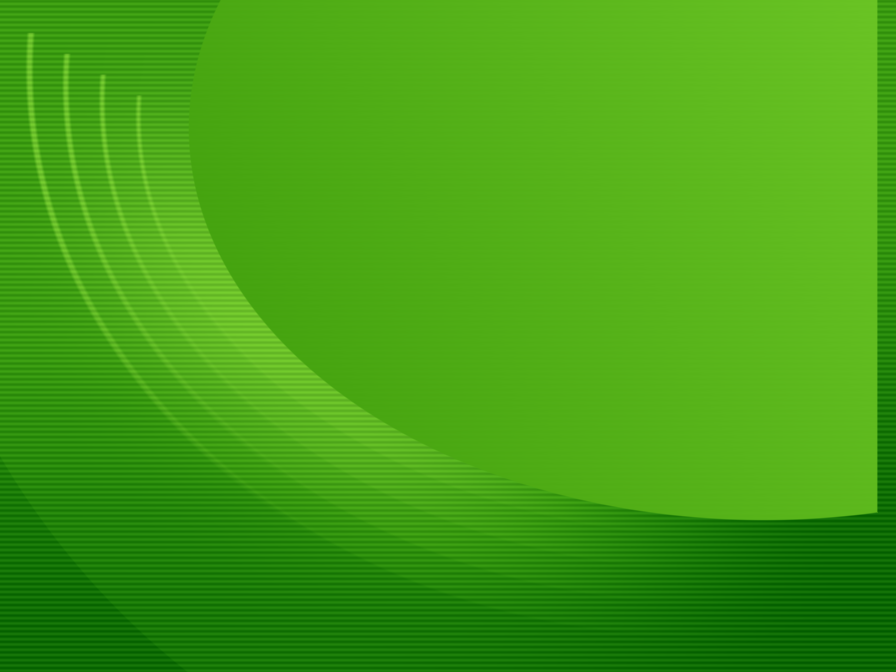
Give the GLSL for this background, as a Shadertoy shader.

```glsl
// Green backdrop: a glossy curved panel over a striped field with nested glowing arcs.

// Palette
const vec3 DEEP_GREEN   = vec3(0.02, 0.36, 0.005);
const vec3 MID_GREEN    = vec3(0.22, 0.60, 0.06);
const vec3 BRIGHT_GREEN = vec3(0.44, 0.77, 0.17);
const vec3 PANEL_SHADE  = vec3(0.27, 0.64, 0.06);
const vec3 PANEL_LIGHT  = vec3(0.43, 0.78, 0.15);
const vec3 LINE_GREEN   = vec3(0.46, 0.79, 0.19);
const vec3 RAMP_CURVE   = vec3(1.20, 0.92, 1.20);

// Layout on a canvas 4/3 wide and 1 high; ellipses are (centre, radii)
const float CANVAS_WIDTH = 4.0 / 3.0;
const vec4 PANEL       = vec4(1.137, 0.809, 0.856, 0.583);
const vec4 OUTER_ARC   = vec4(1.042, 0.896, 0.998, 0.842);
const vec4 INNER_ARC   = vec4(1.111, 0.826, 0.905, 0.628);
const vec4 CORNER_ARC  = vec4(1.007, 0.896, 1.163, 1.149);
const float PANEL_RIGHT = 1.3056;

// Details
const int   ARC_COUNT    = 4;
const float ARC_TOP      = 0.951;
const float ARC_TOP_STEP = 0.031;
const float LINE_RADIUS  = 0.0042;
const float LINE_SOFT    = 0.003;
const float BAND_STEP    = 0.065;
const float GLOW_AMOUNT  = 0.22;
const float GLOW_WIDTH   = 0.18;
const float STRIPE_COUNT = 128.0;
const float STRIPE_DEPTH = 0.047;

// Approximate signed distance to an ellipse, negative inside
float ellipseDistance(vec2 p, vec4 e) {
    vec2 q = (p - e.xy) / e.zw;
    float k = length(q);
    return k * (k - 1.0) / max(length(q / e.zw), 1e-4);
}

// Smooth coverage of the negative side of a distance
float coverage(float d, float softness) {
    return 1.0 - smoothstep(-softness, softness, d);
}

vec3 greenRamp(float level) {
    vec3 rise = pow(vec3(clamp(level * 2.0, 0.0, 1.0)), RAMP_CURVE);
    vec3 lower = mix(DEEP_GREEN, MID_GREEN, rise);
    return mix(lower, BRIGHT_GREEN, clamp(level * 2.0 - 1.0, 0.0, 1.0));
}

// Field brightness before the arcs: dim towards the bottom and lower right
float fieldLevel(vec2 p, float pixel) {
    float level = mix(0.20, 0.51, smoothstep(0.0, 0.60, p.y));
    float lowerRight = smoothstep(0.4, 1.3, p.x) * (1.0 - smoothstep(0.2, 0.8, p.y));
    level *= 1.0 - 0.62 * lowerRight;
    float outsideCorner = 1.0 - coverage(ellipseDistance(p, CORNER_ARC), pixel);
    return level - 0.09 * outsideCorner * (1.0 - smoothstep(0.3, 0.5, p.y));
}

void mainImage(out vec4 fragColor, in vec2 fragCoord) {
    vec2 p = fragCoord / iResolution.xy * vec2(CANVAS_WIDTH, 1.0);
    float pixel = 1.0 / iResolution.y;
    float panelDistance = max(ellipseDistance(p, PANEL), p.x - PANEL_RIGHT);

    // Nested bands and their fading outlines
    float level = fieldLevel(p, pixel);
    float sweep = (1.0 - smoothstep(0.5, 1.25, p.x)) * (1.0 - smoothstep(0.5, 1.0, p.y));
    float lines = 0.0;
    for (int i = 0; i < ARC_COUNT; i++) {
        float k = float(i) / float(ARC_COUNT - 1);
        float d = ellipseDistance(p, mix(OUTER_ARC, INNER_ARC, k));
        level += BAND_STEP * sweep * coverage(d, 1.5 * pixel);

        float stroke = coverage(abs(d) - LINE_RADIUS * mix(1.0, 0.7, k), LINE_SOFT);
        float cap = coverage(p.y - ARC_TOP + ARC_TOP_STEP * float(i), pixel);
        float fade = smoothstep(mix(0.15, 0.35, k), 0.75, p.y);
        lines = max(lines, stroke * cap * fade * step(p.x, OUTER_ARC.x));
    }

    // Glow hugging the panel
    float reach = max(panelDistance, 0.0) / GLOW_WIDTH;
    level += GLOW_AMOUNT * sweep * exp(-reach * reach);

    // Field with scan stripes
    float stripe = sin(6.2831853 * STRIPE_COUNT * p.y);
    vec3 color = mix(greenRamp(level), LINE_GREEN, 0.85 * lines);
    color += STRIPE_DEPTH * stripe * vec3(0.8, 1.0, 0.4);

    // Panel with a diagonal sheen and very faint stripes
    float sheen = clamp(dot(p - vec2(0.39, 0.5), vec2(0.76, 0.4)), 0.0, 1.0);
    vec3 panelColor = mix(PANEL_SHADE, PANEL_LIGHT, sheen) + 0.003 * stripe;
    color = mix(color, panelColor, coverage(panelDistance, pixel));

    fragColor = vec4(clamp(color, 0.0, 1.0), 1.0);
}
```
